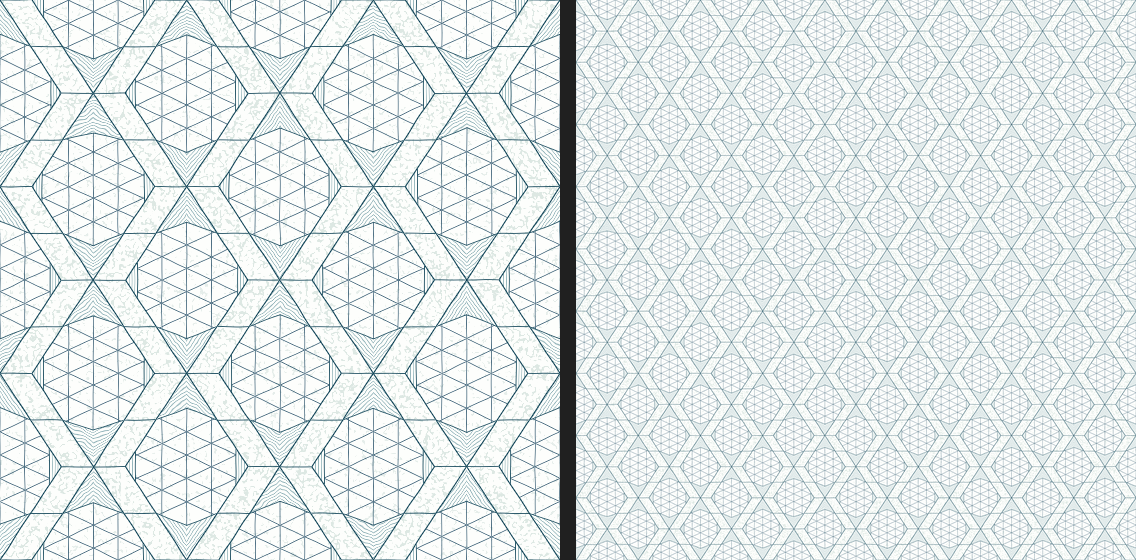
Left, the tile; right, the same tile 3 across and 3 down.
Reproduce this pattern procedurally as a Shadertoy shader.

```glsl
// Drafted lattice of rhombic windows between crossing bands, inked in teal.
// Each window holds a triangle grid with finely hatched tips; the paper carries
// veined mottling from wrapping gradient noise, and cells differ by hash.

const float REPEATS = 3.0;               // whole repeats across and down
const float TILE = 256.0;                // drawing units per repeat
const vec2 RHOMB = vec2(84.0, 128.0);    // half size of a window
const vec2 SHOULDER = vec2(42.0, 64.0);  // where a cap meets the window edge
const float APEX = 81.0;                 // height of the cap peak
const float SIDE = 68.5;                 // half width of the grid
const vec2 GRID = vec2(34.0, 32.0);      // column and row spacing
const float FRAME_W = 0.72, GRID_W = 0.45, HATCH_W = 0.3;  // half widths
const float HATCH_STEP = 3.9;
const float WOBBLE = 1.0;
const vec3 PAPER = vec3(0.992, 0.995, 0.987);
const vec3 MOTTLE = vec3(0.865, 0.910, 0.892);
const vec3 FRAME_INK = vec3(0.03, 0.24, 0.32);
const vec3 GRID_INK = vec3(0.05, 0.23, 0.34);
const vec3 HATCH_INK = vec3(0.22, 0.46, 0.51);

float hash(vec2 p) {
    vec3 q = fract(p.xyx * vec3(0.1031, 0.1030, 0.0973));
    q += dot(q, q.yzx + 33.33);
    return fract((q.x + q.y) * q.z);
}

float cornerSlope(vec2 cell, vec2 corner, vec2 f, float period) {
    float a = 6.28319 * hash(mod(cell + corner, period) + period);
    return dot(vec2(cos(a), sin(a)), f - corner);
}

// Gradient noise that wraps after a whole period over the canvas
float noise(vec2 uv, float period) {
    vec2 p = uv * period, i = floor(p), f = p - i;
    vec2 w = f * f * f * (f * (f * 6.0 - 15.0) + 10.0);
    float low = mix(cornerSlope(i, vec2(0), f, period),
                    cornerSlope(i, vec2(1, 0), f, period), w.x);
    float high = mix(cornerSlope(i, vec2(0, 1), f, period),
                     cornerSlope(i, vec2(1), f, period), w.x);
    return mix(low, high, w.y);
}

// Distance to the nearest multiple of step
float repeatDist(float x, float period) {
    return abs(x - period * round(x / period));
}

float stroke(float d, float halfWidth, float px) {
    return clamp((halfWidth - abs(d)) / px + 0.5, 0.0, 1.0);
}

float inside(float d, float px) {
    return clamp(0.5 - d / px, 0.0, 1.0);
}

void mainImage(out vec4 fragColor, in vec2 fragCoord) {
    vec2 uv = fragCoord / iResolution.xy;
    float size = REPEATS * TILE;
    float px = size / min(iResolution.x, iResolution.y);
    vec2 p = uv * size;
    p += WOBBLE * vec2(noise(uv, 21.0), noise(uv, 27.0));

    // Nearest window of the two staggered sets
    vec2 offA = vec2(0.0, 0.5) * TILE, offB = offA.yx;
    vec2 idA = round((p - offA) / TILE), idB = round((p - offB) / TILE);
    vec2 a = p - offA - idA * TILE, b = p - offB - idB * TILE;
    bool useA = dot(abs(a) / RHOMB, vec2(1)) < dot(abs(b) / RHOMB, vec2(1));
    vec2 local = useA ? a : b;
    vec2 id = mod(useA ? idA : idB, REPEATS) + (useA ? 11.0 : 47.0);
    vec2 q = abs(local);

    // Hand variation for each cap and each side
    float capRnd = hash(id + (local.y > 0.0 ? 5.3 : 19.7));
    float sideRnd = hash(id + (local.x > 0.0 ? 31.1 : 73.9));
    float apex = APEX + 2.0 * (capRnd - 0.5) - 9.0 * pow(capRnd, 6.0);
    float side = SIDE + 4.0 * (sideRnd - 0.5);

    // Signed distances: window, cap and side
    vec2 n = normalize(1.0 / RHOMB);
    float window = dot(q, n) - RHOMB.x * n.x;
    vec2 capN = normalize(vec2(apex - SHOULDER.y, SHOULDER.x));
    float cap = dot(q - vec2(0.0, apex), capN);
    float flank = q.x - side;
    float inWindow = inside(window, px);
    float inGrid = inside(max(window, max(cap, flank)), px);

    // Paper mottling: dense veins in the bands, sparse flecks in the windows
    float vein = abs(noise(uv, 84.0) + 0.35 * noise(uv, 170.0));
    float patchy = noise(uv + 0.37, 128.0) + 0.5 * noise(uv, 40.0);
    float bandMark = smoothstep(0.16, 0.09, vein) * smoothstep(-0.14, 0.02, patchy);
    float fleck = smoothstep(0.14, 0.06, vein) * smoothstep(0.12, 0.24, patchy);
    float mark = mix(bandMark, 0.75 * fleck * inGrid, inWindow);
    vec3 col = mix(PAPER, MOTTLE, mark);

    // Contour hatching in the caps, upright hatching at the sides
    float lean = 0.75 * hash(id + capRnd);
    float contour = mix(window, cap, lean)
                  + (1.0 + 5.0 * lean) * noise(uv, 44.0) + noise(uv, 110.0);
    float hatchPos = cap > 0.0 ? contour : flank;
    float hatch = stroke(repeatDist(hatchPos, HATCH_STEP), HATCH_W, px);
    col = mix(col, HATCH_INK, 0.75 * hatch * inWindow * (1.0 - inGrid));

    // Triangle grid; its outer falling line gives way to the cap
    float rise = 0.5 * GRID.y / GRID.x;
    float tilt = inversesqrt(1.0 + rise * rise);
    float falling = q.y + rise * q.x, climbing = q.y - rise * q.x;
    float column = q.x < 1.5 * GRID.x ? repeatDist(q.x, GRID.x) : GRID.x;
    float fallDist = falling < 72.0 ? repeatDist(falling - 0.5 * GRID.y, GRID.y) : GRID.y;
    float climbDist = repeatDist(climbing - 0.5 * GRID.y, GRID.y);
    float gridDist = min(column, tilt * min(fallDist, climbDist));
    col = mix(col, GRID_INK, 0.88 * stroke(gridDist, GRID_W, px) * inGrid);

    // Grid outline, window frame and cross lines of the bands
    float outline = stroke(max(cap, flank), GRID_W + 0.1, px) * inWindow;
    float rung = stroke(repeatDist(p.y, 0.25 * TILE), FRAME_W - 0.12, px) * (1.0 - inWindow);
    float frame = stroke(window, FRAME_W, px);
    col = mix(col, FRAME_INK, max(frame, 0.9 * max(outline, rung)));
    fragColor = vec4(col, 1.0);
}
```
